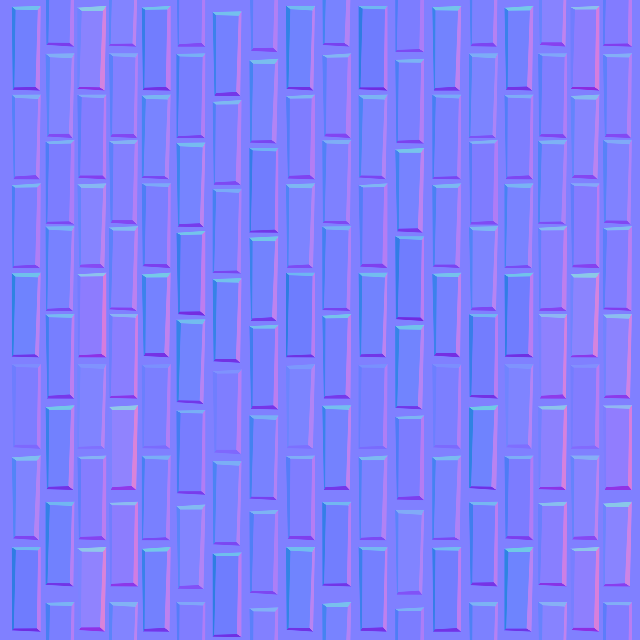
Reproduce this texture map procedurally as a three.js fragment shader.

```glsl
// Tangent-space normal map of upright bevelled bricks in staggered, slightly uneven columns.
varying vec2 vUv;

const float COLUMNS = 18.0;
const float ROWS = 7.0;
const vec2 BRICK = vec2(0.0452, 0.1325);      // width, height
const float LEFT_MARGIN = 0.0052;
const float EVEN_TOP = 0.0091;                // first brick of even columns
const float ODD_TOP = 0.0833;                 // first brick of odd columns
const float LOOSE_DROP = 0.0085;              // extra drop of some middle columns
const vec3 SWAY = vec3(0.0078, 0.0033, 0.0022);
const vec3 SWAY_RATE = vec3(0.5236, 0.8378, 0.2856);
const vec3 SWAY_PHASE = vec3(0.0, -6.032, 0.0);
// Bevel widths, ordered left, right, top, bottom, tapering along each side
const vec4 BEVEL_START = vec4(0.0062, 0.0045, 0.0045, 0.0035);
const vec4 BEVEL_END = vec4(0.0025, 0.0070, 0.0070, 0.0062);
const float SKEW = 0.0030;
const float LEAN = 0.11;                      // strongest tilt of a brick face
const float SOFT = 0.0007;                    // half width of smoothed edges
const float PI = 3.14159265;

bool isOdd(float column) { return mod(column, 2.0) > 0.5; }

// A few middle columns settle differently from their neighbours
bool isLoose(float column) {
  return abs(column - 8.0) < 3.5 && abs(column - 9.0) > 1.5;
}

float columnSway(float column) {
  return LEFT_MARGIN + dot(SWAY, cos(SWAY_RATE * column + SWAY_PHASE));
}

float columnTop(float column) {
  float drop = isLoose(column) && column > 5.5 ? LOOSE_DROP : 0.0;
  return (isOdd(column) ? ODD_TOP : EVEN_TOP) + drop;
}

// Upward shift of a brick from its even spacing
float rowRise(float column, float row) {
  if (!isOdd(column)) return min(0.0042 * row, 0.0117);
  float bow = isLoose(column) ? 0.013 : 0.0215;
  return bow * sin(PI * row / 6.0) - 0.0034 * sin(PI * row / 3.0);
}

// How far a brick stands out, 0 to 1
float prominence(float column, float row) {
  if (!isOdd(column)) return 0.5 + 0.5 * cos(2.0 * PI * row / 3.0);
  float peak = isLoose(column) ? 2.0 : 4.0;
  return 0.5 + 0.5 * cos(2.0 * PI * (row - peak) / ROWS);
}

// Slope in xy and coverage in z; p runs right and down from the brick's top left
vec3 brick(vec2 p, float column, float row) {
  vec4 vary = 0.5 + 0.5 * sin(vec4(1.7, 2.9, 4.1, 5.3) * row
                            + vec4(2.3, 1.1, 3.7, 0.9) * column);
  vec2 along = clamp(p / BRICK, 0.0, 1.0);

  // Distances inward from the four skewed sides
  vec4 inward = vec4(p, BRICK - p).xzyw
              - SKEW * vary * vec4(along.yy, 1.0 - along.xx);
  float nearest = min(min(inward.x, inward.y), min(inward.z, inward.w));
  float inside = smoothstep(-SOFT, SOFT, nearest);

  // Mitred bevels: each side owns the points closest to it
  vec4 width = mix(BEVEL_START, BEVEL_END, along.yyxx) * (0.8 + 0.35 * vary.wzyx);
  vec4 depth = inward / width;
  vec2 pairs = min(depth.xz, depth.yw);
  vec4 rival = min(vec4(min(depth.yx, pairs.yy), min(depth.wz, pairs.xx)), 1.0);
  vec4 bevel = smoothstep(-SOFT, SOFT, (rival - depth) * width);

  // Face tilt, turned rightward in columns near both sides
  float strong = prominence(column, row);
  bool turned = abs(abs(column - 9.0) - 7.0) < 1.5 && column > 1.5;
  vec2 lean = vec2((turned ? 1.0 : -1.0) * LEAN * strong + 0.05 * (vary.x - 0.5),
                   0.06 * (vary.y - 0.4));

  // Steepness of the bevels; one row is worn nearly flat
  float worn = !isOdd(column) && abs(row - 4.0) < 0.5 ? 0.35 : 1.0;
  float left = max(0.33 - 1.3 * lean.x, 0.05) * worn;
  float right = 0.36 + 0.22 * strong;
  float top = (0.30 + 0.14 * strong + 0.12 * vary.z) * worn;
  float bottom = (0.38 + 0.20 * strong + 0.06 * vary.w) * worn;
  vec2 slope = lean + vec2(bevel.y * right - bevel.x * left,
                           bevel.z * top - bevel.w * bottom);
  return vec3(slope, inside);
}

void main() {
  vec2 point = vec2(vUv.x, 1.0 - vUv.y);
  float cell = floor(point.x * COLUMNS);
  vec2 slope = vec2(0.0);

  // Test the neighbouring bricks that can reach this point
  for (int i = -1; i <= 1; i++) {
    float place = cell + float(i);
    float column = mod(place, COLUMNS);
    float x = point.x - place / COLUMNS - columnSway(column);
    float y = point.y - columnTop(column);
    for (int j = 0; j <= 1; j++) {
      float level = floor(y * ROWS) + float(j);
      float row = mod(level, ROWS);
      vec3 hit = brick(vec2(x, y - level / ROWS + rowRise(column, row)), column, row);
      slope = mix(slope, hit.xy, hit.z);
    }
  }

  vec3 normal = vec3(slope, sqrt(max(1.0 - dot(slope, slope), 0.0)));
  gl_FragColor = vec4(0.5 + 0.5 * normal, 1.0);
}
```
